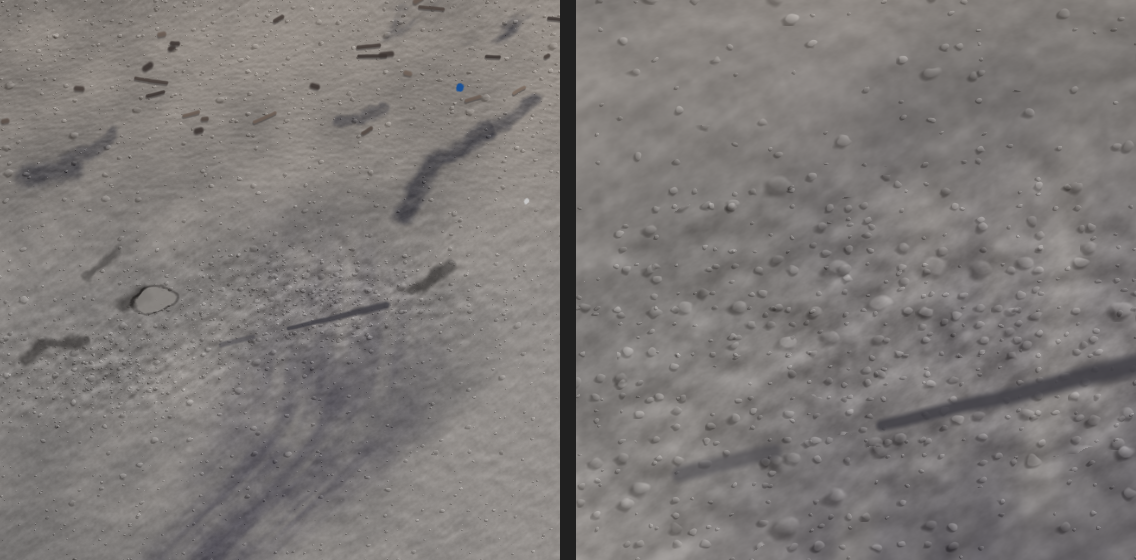
Left: the whole. Right: its middle third, enlarged.
Reproduce this texture procedurally as a Shadertoy shader.

```glsl
// Trodden grey sand seen at a slant: soft sand with fine relief, a streaked
// soot stain fanning up from the bottom, smudges, footprints, rubble and twigs.
// Layers of value noise are tinted by distance-based masks and scattered cells.

float hash(vec2 p) {
    p = fract(p * vec2(0.1031, 0.1137));
    p += dot(p, p.yx + 33.33);
    return fract((p.x + p.y) * p.x * 17.0);
}

float noise(vec2 p) {
    vec2 i = floor(p), f = fract(p);
    f = f * f * (3.0 - 2.0 * f);
    return mix(mix(hash(i), hash(i + vec2(1, 0)), f.x),
               mix(hash(i + vec2(0, 1)), hash(i + vec2(1, 1)), f.x), f.y);
}

float fbm(vec2 p) {
    float sum = 0.0, amp = 0.5;
    for (int i = 0; i < 5; i++) {
        sum += amp * noise(p);
        p = mat2(1.6, 1.2, -1.2, 1.6) * p + 7.3;
        amp *= 0.5;
    }
    return sum / 0.97;
}

// Soft line, full at its core and gone at distance w
float stroke(vec2 p, vec2 a, vec2 b, float w) {
    vec2 d = b - a;
    float t = clamp(dot(p - a, d) / dot(d, d), 0.0, 1.0);
    return 1.0 - smoothstep(w * 0.25, w, length(p - a - d * t));
}

// Scattered stones: x is the signed light on them, y their cast shadow
vec2 stones(vec2 p, float cells, float density) {
    p *= cells * vec2(1.0, 1.3);
    vec2 id = floor(p);
    float present = step(hash(id + 5.0), density);
    float size = mix(0.1, 0.3, pow(hash(id + 91.0), 2.0));
    vec2 d = fract(p) - 0.35 - 0.3 * vec2(hash(id + 13.0), hash(id + 47.0));
    d += 0.14 * (vec2(noise(p * 4.0), noise(p * 4.0 + 31.0)) - 0.5);
    float body = 1.0 - smoothstep(size * 0.6, size, length(d));
    float shadow = 1.0 - smoothstep(size * 0.5, size * 1.2, length(d + size * vec2(0.4, 0.5)));
    float light = dot(d / size, vec2(0.4, 0.7)) + 0.5 * hash(id + 71.0) - 0.1;
    return present * vec2(body * light, shadow * (1.0 - body));
}

void mainImage(out vec4 fragColor, in vec2 fragCoord) {
    vec2 uv = fragCoord / iResolution.xy;
    float px = 1.0 / iResolution.y;
    vec2 warp = vec2(fbm(uv * 22.0), fbm(uv * 22.0 + 40.0)) - 0.5;
    vec2 p = uv + 0.03 * warp;
    float far = smoothstep(0.6, 1.0, uv.y);

    // Sand, with drifts that rise to the right
    vec2 drift = mat2(0.87, -0.5, 0.5, 0.87) * uv;
    float tone = 0.6 * fbm(drift * vec2(4.0, 9.0)) + 0.4 * fbm(uv * 13.0 + 9.0);
    tone += 0.22 * smoothstep(0.75, 1.0, uv.x) - 0.1 * smoothstep(0.4, 0.0, uv.x);
    vec3 col = mix(vec3(0.46, 0.45, 0.445), vec3(0.575, 0.558, 0.545), smoothstep(0.2, 0.75, tone));
    col += vec3(0.012, 0.002, -0.01) * smoothstep(0.4, 0.9, uv.y);

    // Soot stain, combed into near-vertical streaks
    float center = 0.37 + 1.2 * uv.y - 1.5 * uv.y * uv.y;
    float span = 0.13 + 0.3 * uv.y * smoothstep(0.6, 0.2, uv.y);
    float lean = uv.x - mix(0.7, 0.12, smoothstep(0.0, 0.35, uv.y)) * (uv.y - 0.35);
    float streak = 0.6 * noise(vec2(lean * 38.0, uv.y * 5.0)) + 0.4 * noise(vec2(lean * 85.0, uv.y * 12.0));
    float stain = 1.0 - smoothstep(0.3, 1.25, abs(p.x - center) / span);
    stain *= mix(1.0, 0.45, smoothstep(0.22, 0.45, uv.y)) * smoothstep(0.72, 0.45, uv.y);
    stain *= smoothstep(0.1, 0.85, 0.55 * streak + 0.55 * fbm(uv * 17.0));
    col = mix(col, vec3(0.315, 0.305, 0.34), 0.95 * stain);

    // Dark smudges: bent trail, left patch and far corner
    float smudge = stroke(p, vec2(0.715, 0.62), vec2(0.78, 0.71), 0.026);
    smudge = max(smudge, stroke(p, vec2(0.78, 0.71), vec2(0.87, 0.765), 0.022));
    smudge = max(smudge, 0.7 * stroke(p, vec2(0.87, 0.765), vec2(0.96, 0.82), 0.018));
    smudge = max(smudge, 0.85 * stroke(p, vec2(0.05, 0.68), vec2(0.13, 0.705), 0.03));
    smudge = max(smudge, 0.7 * stroke(p, vec2(0.13, 0.705), vec2(0.2, 0.757), 0.018));
    smudge = max(smudge, 0.7 * stroke(p, vec2(0.61, 0.785), vec2(0.69, 0.8), 0.014));
    float corner = smoothstep(0.45, 0.75, uv.x) * smoothstep(0.84, 0.93, uv.y);
    smudge = max(smudge, corner * smoothstep(0.46, 0.66, fbm(drift * vec2(7.0, 15.0) + 3.0)));
    smudge *= 0.45 + 0.75 * fbm(drift * vec2(30.0, 70.0));
    col = mix(col, vec3(0.28, 0.275, 0.295), clamp(smudge, 0.0, 1.0));

    // Fine relief lit from the upper right
    vec2 g = drift * vec2(48.0, 75.0) * (1.0 + 0.4 * far);
    float relief = fbm(g) - fbm(g + vec2(0.35, 0.5));
    float rubble = exp(-pow(length((p - vec2(0.56, 0.46)) / vec2(0.23, 0.085)), 2.0));
    rubble += 0.8 * exp(-pow(length((p - vec2(0.2, 0.34)) / vec2(0.2, 0.08)), 2.0));
    col += relief * (0.11 + 0.24 * rubble);
    col += 0.022 * (noise(uv * 230.0) - 0.5);

    // Stones, thickest in the rubble and along the far edge
    for (int i = 0; i < 3; i++) {
        float k = float(i);
        vec2 s = stones(uv + k * 3.17, 34.0 + 27.0 * k, 0.08 + 0.55 * rubble + 0.14 * far);
        col += 0.16 * s.x - 0.12 * s.y;
    }

    // Footprints and pits
    float pit = stroke(p, vec2(0.045, 0.36), vec2(0.085, 0.385), 0.018);
    pit = max(pit, stroke(p, vec2(0.085, 0.385), vec2(0.15, 0.395), 0.013));
    pit = max(pit, stroke(p, vec2(0.225, 0.455), vec2(0.255, 0.475), 0.02));
    pit = max(pit, stroke(p, vec2(0.74, 0.48), vec2(0.8, 0.52), 0.017));
    pit = max(pit, 0.7 * stroke(p, vec2(0.155, 0.505), vec2(0.205, 0.555), 0.012));
    col = mix(col, vec3(0.25, 0.24, 0.235), pit * (0.4 + 0.6 * fbm(uv * 60.0)));
    float heel = length((p - vec2(0.275, 0.466)) * mat2(1.0, -0.5, 0.0, 1.4));
    col = mix(col, vec3(0.54, 0.525, 0.51), 0.8 * smoothstep(0.034, 0.028, heel));
    col -= 0.13 * smoothstep(0.006, 0.0, abs(heel - 0.035));

    // Thin shadow of a stick, broken in the middle
    vec2 q = uv + 0.004 * warp;
    float stick = 0.6 * stroke(q, vec2(0.395, 0.384), vec2(0.45, 0.397), 0.007);
    stick = max(stick, stroke(q, vec2(0.515, 0.413), vec2(0.69, 0.455), 0.005 + 0.03 * max(uv.x - 0.51, 0.0)));
    col = mix(col, vec3(0.25, 0.245, 0.27), 0.85 * stick);

    // Twigs and litter along the far edge
    for (int i = 0; i < 26; i++) {
        vec2 id = vec2(float(i) * 3.7 + 2.0, 19.0);
        vec2 at = vec2(hash(id), 1.0 - 0.26 * hash(id + 8.0));
        float angle = 0.9 * hash(id + 23.0) - 0.3;
        float len = mix(0.006, 0.06, pow(hash(id + 37.0), 3.0));
        vec2 tip = at + len * vec2(cos(angle), sin(angle));
        float w = 0.003 + 0.004 * hash(id + 53.0) * step(len, 0.02) + px;
        vec3 wood = mix(vec3(0.23, 0.2, 0.19), vec3(0.52, 0.45, 0.4), pow(hash(id + 61.0), 2.0));
        col = mix(col, vec3(0.28, 0.265, 0.26), 0.6 * stroke(q + vec2(0.001, 0.003), at, tip, w));
        col = mix(col, wood, 0.85 * stroke(q, at, tip, w));
    }

    // One blue scrap and a pale shell
    col = mix(col, vec3(0.1, 0.32, 0.6), smoothstep(0.009, 0.005, length(p - vec2(0.825, 0.838))));
    col = mix(col, vec3(0.78), smoothstep(0.007, 0.003, length(p - vec2(0.947, 0.633))));

    fragColor = vec4(clamp(col, 0.0, 1.0), 1.0);
}
```
